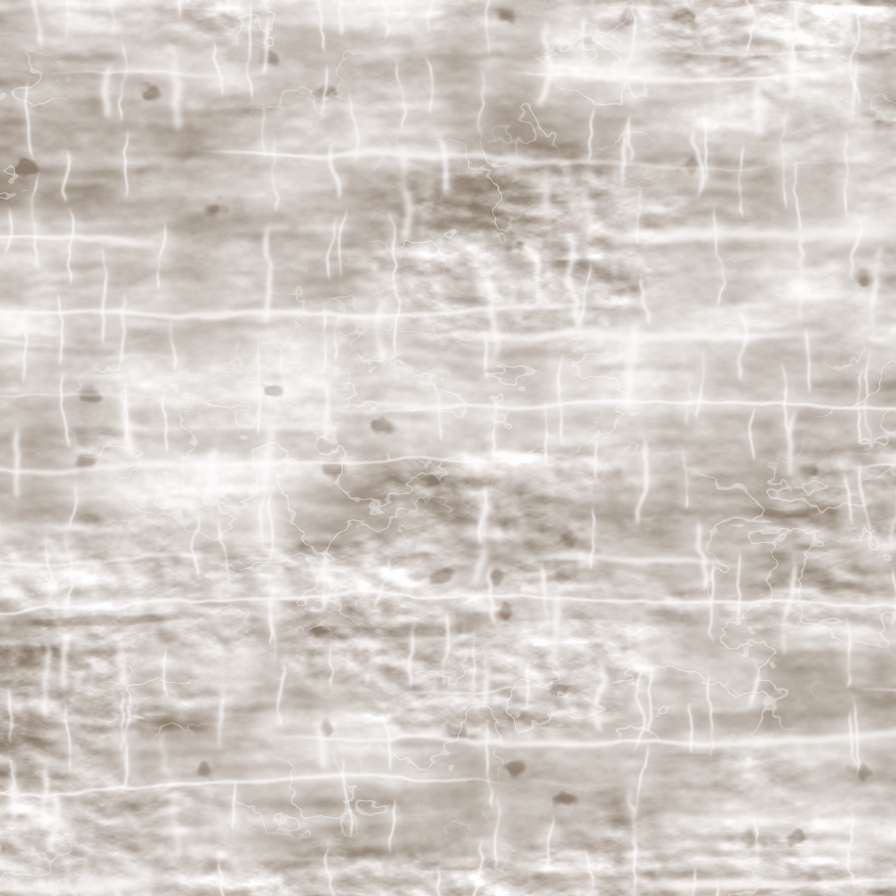
A WebGL 1 fragment shader for this texture:

```glsl
precision highp float;
// Weathered pale stone: grey-beige streaked layers with white seams and upright cracks.
uniform vec2 u_resolution;

float hash(vec2 p) {
  vec3 q = fract(vec3(p.xyx) * vec3(0.1031, 0.103, 0.0973));
  q += dot(q, q.yzx + 33.33);
  return fract((q.x + q.y) * q.z);
}

// Value noise; a larger plateau gives flatter cells with sharper borders.
float cellNoise(vec2 p, float plateau) {
  vec2 i = floor(p);
  vec2 f = smoothstep(plateau, 1.0 - plateau, fract(p));
  return mix(mix(hash(i), hash(i + vec2(1.0, 0.0)), f.x),
             mix(hash(i + vec2(0.0, 1.0)), hash(i + 1.0), f.x), f.y);
}

float noise(vec2 p) { return cellNoise(p, 0.0); }

float fbm(vec2 p) {
  float sum = 0.0, amp = 0.53;
  for (int i = 0; i < 4; i++) {
    sum += amp * noise(p);
    p = p * 2.03 + vec2(17.3, 9.1);
    amp *= 0.5;
  }
  return sum;
}

// Long, nearly level white seams that swell, fade and wander.
float seams(vec2 p) {
  float light = 0.0;
  for (int i = 0; i < 14; i++) {
    float k = float(i);
    float y = (k + 0.15 + 0.7 * hash(vec2(k, 3.0))) / 14.0;
    y += 0.035 * (noise(vec2(p.x * 2.5, k * 7.0)) - 0.5);
    y += 0.008 * (noise(vec2(p.x * 17.0, k * 5.0 + 40.0)) - 0.5);
    float shown = smoothstep(0.3, 0.65, noise(vec2(p.x * 3.5 + k * 3.7, k * 11.0 + 80.0)));
    float swell = noise(vec2(p.x * 7.0, k * 9.0 + 150.0));
    float width = 0.0017 + 0.009 * swell * swell * hash(vec2(k, 21.0));
    float d = p.y - y + 0.003 * (noise(p * vec2(60.0, 90.0)) - 0.5);
    float core = exp(-d * d / (width * width));
    float halo = exp(-abs(d) / (0.006 + 0.016 * swell));
    light += shown * (0.72 * core + 0.34 * halo);
  }
  return light;
}

// Short upright cracks, one per grid cell, each column shifted on its own.
float cracks(vec2 p, vec2 grid, float seed) {
  vec2 g = p * grid;
  g.y += 5.0 * hash(vec2(floor(g.x), seed));
  vec2 id = floor(g) + seed;
  vec2 f = fract(g);
  float pick = hash(id + 7.0);
  float x = 0.3 + 0.4 * hash(id) + 0.25 * (hash(id + 31.0) - 0.5) * (f.y - 0.5);
  float wobble = 0.012 * (noise(vec2(p.y * 26.0, id.x * 13.0)) - 0.5)
               + 0.004 * (noise(p * vec2(20.0, 95.0)) - 0.5);
  float d = (f.x - x) / grid.x + wobble;
  float width = 0.0016 + 0.004 * pow(hash(id + 53.0), 4.0);
  float reach = smoothstep(0.0, 0.12, f.y) * smoothstep(1.0, 0.8, f.y + 0.35 * hash(id + 71.0));
  float broken = smoothstep(0.15, 0.6, noise(vec2(p.x * 9.0, p.y * 40.0) + seed));
  float line = exp(-d * d / (width * width)) * (0.3 + 0.7 * broken);
  float halo = exp(-abs(d) / 0.009) * smoothstep(0.5, 0.3, abs(f.x - 0.5));
  return step(0.38, pick) * reach * (0.6 * line + 0.24 * halo);
}

// Rare dark oval holes with ragged rims.
float pits(vec2 p) {
  vec2 g = p * vec2(15.0, 24.0);
  vec2 id = floor(g);
  vec2 d = fract(g) - 0.35 - 0.3 * vec2(hash(id), hash(id + 5.0));
  float r = length(d * vec2(1.0, 0.9)) + 0.2 * (noise(p * 110.0) - 0.5);
  return step(0.92, hash(id + 90.0)) * smoothstep(0.24, 0.06, r);
}

void main() {
  vec2 p = gl_FragCoord.xy / u_resolution.y;
  vec2 warp = vec2(fbm(p * 9.0), fbm(p * 9.0 + 60.0)) - 0.5;
  vec2 q = p + warp * vec2(0.03, 0.018);
  float rough = smoothstep(0.42, 0.62, fbm(p * vec2(3.5, 9.0) + 200.0));

  // Stone tone: broad mottling, block faces, level streaks and grain.
  float tone = 0.585;
  tone += 0.85 * (fbm(q * vec2(5.0, 14.0) + 20.0) - 0.5);
  tone += 0.2 * (cellNoise(q * vec2(9.0, 13.0) + 70.0, 0.32) - 0.5);
  tone += 0.22 * (noise(q * vec2(11.0, 105.0) + 33.0) - 0.5);
  tone += 0.12 * (noise(q * vec2(24.0, 4.0) + 44.0) - 0.5);
  tone += 0.24 * (fbm(p * vec2(55.0, 95.0)) - 0.5);

  // Chipped relief and thin dark ledges where the surface is rough.
  vec2 chip = q * vec2(34.0, 62.0);
  tone += (0.2 + 0.7 * rough) * (fbm(chip) - fbm(chip + vec2(0.25, 0.5)));
  float ledge = smoothstep(0.68, 0.9, noise(q * vec2(8.0, 58.0) + 120.0));
  tone -= 0.24 * ledge * (0.25 + 0.75 * rough);
  tone -= 0.4 * pits(p);

  // White deposits: seams, cracks and crinkled veins.
  float vein = abs(fbm(q * vec2(17.0, 23.0) + 310.0) - 0.5);
  float light = seams(p);
  light += cracks(p, vec2(12.0, 8.0), 11.0) + cracks(p + 0.37, vec2(17.0, 11.0), 47.0);
  light += 0.4 * smoothstep(0.022, 0.0, vein) * smoothstep(0.4, 0.7, noise(p * vec2(6.0, 9.0) + 400.0));
  tone = mix(tone, 1.0, 1.0 - exp(-1.25 * light));

  vec3 shadowStone = vec3(0.55, 0.49, 0.43);
  vec3 chalk = vec3(1.0, 0.995, 0.995);
  gl_FragColor = vec4(mix(shadowStone, chalk, clamp(tone, 0.0, 1.0)), 1.0);
}
```
